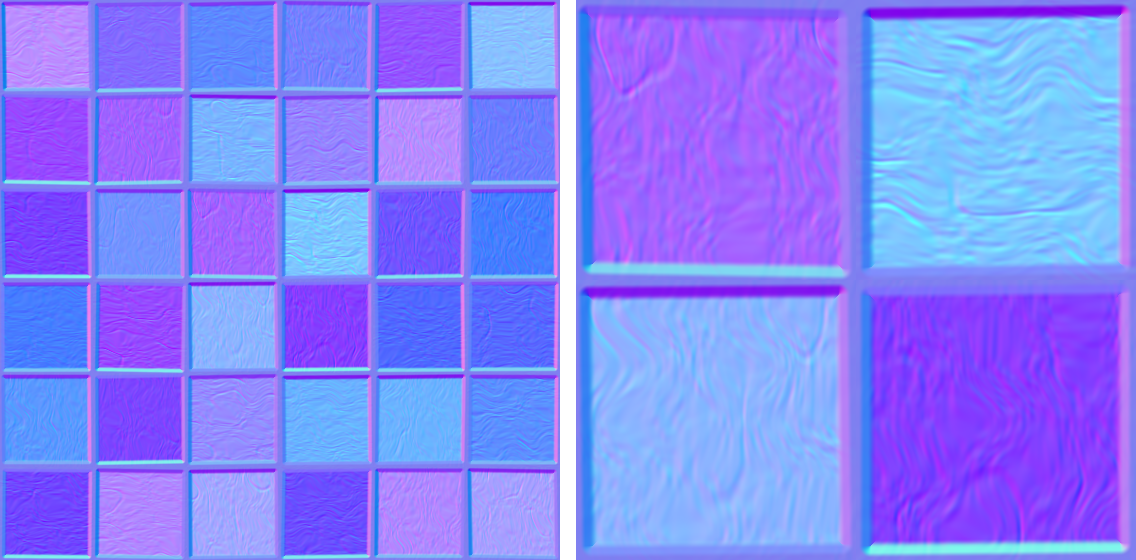
Left, the full canvas; right, a detail of the centre.
This texture map is drawn by a Shadertoy shader. Its source:

```glsl
// Normal map of a six by six grid of tilted, bevelled tiles with rough, creased faces.

vec2 hash2(vec2 p) {
    vec3 q = fract(p.xyx * vec3(0.1031, 0.1030, 0.0973));
    q += dot(q, q.yzx + 33.33);
    return fract((q.xx + q.yz) * q.zy);
}

float noise(vec2 p) {
    vec2 i = floor(p), f = fract(p);
    f = f * f * (3.0 - 2.0 * f);
    float low = mix(hash2(i).x, hash2(i + vec2(1, 0)).x, f.x);
    float high = mix(hash2(i + vec2(0, 1)).x, hash2(i + vec2(1, 1)).x, f.x);
    return mix(low, high, f.y);
}

// Height of the face: directional grain plus sparse curved creases.
float faceHeight(vec2 p, vec2 cell) {
    vec2 choice = hash2(cell + 71.0);
    vec2 stretch = mix(vec2(1.0, 0.45), vec2(0.45, 1.0), step(0.5, choice.x));
    vec2 seed = cell * 19.0 + 40.0;
    vec2 warp = vec2(noise(p * 5.0 + seed), noise(p * 5.0 + seed + 53.0)) - 0.5;
    vec2 q = (p + 0.14 * warp) * stretch;
    float grain = 0.55 * noise(q * 30.0 + seed) + 0.4 * noise(q * 52.0 + seed + 9.0);
    float ridge = abs(noise(q * 6.0 + seed + 27.0) - 0.5);
    float crease = 1.0 - smoothstep(0.0, 0.09, ridge);
    float patches = smoothstep(0.4, 0.75, noise(p * 4.0 + seed + 88.0));
    return grain + 0.5 * crease * patches;
}

// Lean of a tile, spread over a diamond and pushed toward its tips.
vec2 tileTilt(vec2 cell) {
    vec2 r = hash2(cell + 13.0) * 2.0 - 1.0;
    r = sign(r) * pow(abs(r), vec2(0.75));
    return vec2(0.14 * (r.x + r.y), 0.165 * (r.x - r.y));
}

// Signed distance to a rounded box in x, outward direction in yz.
vec3 roundedBox(vec2 p, vec2 halfSize, float radius) {
    vec2 q = abs(p) - halfSize + radius;
    vec2 corner = max(q, 0.0);
    float d = length(corner) + min(max(q.x, q.y), 0.0) - radius;
    vec2 axis = q.x > q.y ? vec2(1, 0) : vec2(0, 1);
    vec2 outward = min(q.x, q.y) > 0.0 ? normalize(corner) : axis;
    return vec3(d, outward * sign(p));
}

void mainImage(out vec4 fragColor, in vec2 fragCoord) {
    vec2 grid = fragCoord / iResolution.xy * 6.0;
    vec2 cell = floor(grid);
    vec2 p = fract(grid) - 0.5;

    // Slightly crooked outline for each tile
    vec2 skew = (hash2(cell + 31.0) - 0.5) * 0.04;
    vec2 shift = (hash2(cell + 57.0) - 0.5) * 0.012;
    vec3 box = roundedBox(p + p.yx * skew + shift, vec2(0.48), 0.035);
    float d = box.x;
    vec2 outward = box.yz;

    // Raised edges get a stronger bevel than sunken ones
    vec2 tilt = tileTilt(cell);
    float edgeSlope = clamp(0.25 - 0.85 * dot(tilt, outward), 0.06, 0.48);
    float face = 1.0 - smoothstep(-0.05, -0.022, d);
    float bevel = smoothstep(-0.056, -0.03, d) * (1.0 - smoothstep(-0.012, 0.01, d));

    // Surface roughness from finite differences
    float e = 0.012;
    float h = faceHeight(p, cell);
    vec2 rough = h - vec2(faceHeight(p + vec2(e, 0), cell), faceHeight(p + vec2(0, e), cell));
    float roughness = mix(0.22, 0.38, hash2(cell + 95.0).x) * mix(0.2, 1.0, face);

    vec2 slope = tilt * face + outward * edgeSlope * bevel + rough * roughness;
    float grout = smoothstep(-0.012, 0.01, d);
    float blue = 1.0 - 0.06 * grout - 0.16 * bevel * edgeSlope;
    fragColor = vec4(clamp(vec3(0.5 + slope.x, 0.5 - slope.y, blue), 0.0, 1.0), 1.0);
}
```
